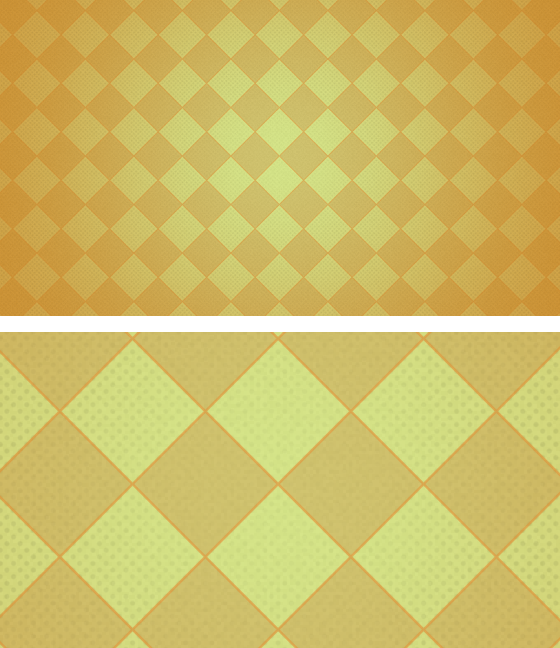
Top, the full canvas; bottom, a detail of the centre.
This pattern is drawn by a Shadertoy shader. Its source:

```glsl
// Harlequin wallpaper of gold and lime diamonds with orange seams, faint dots and a warm vignette.

const float PI = 3.14159265;

// Lengths are fractions of the canvas height
const float PERIOD = 0.1535;                // spacing of pale diamonds, both ways
const vec2 ANCHOR = vec2(-0.002, -0.0705);  // one pale diamond, from canvas centre
const float SEAM_HALF = 0.0013;
const float SEAM_OPACITY = 0.75;
const float DOTS_PER_PERIOD = 11.0;
const float DOT_RADIUS = 0.0026;
const float DOT_DEPTH = 0.07;
const float GRAIN_CELLS = 288.0;
const float GRAIN_DEPTH = 0.018;
const float VIGNETTE_RADIUS = 1.05;

const vec3 PALE_INNER = vec3(0.83, 0.89, 0.53);
const vec3 PALE_OUTER = vec3(0.81, 0.63, 0.27);
const vec3 GOLD_INNER = vec3(0.81, 0.76, 0.43);
const vec3 GOLD_OUTER = vec3(0.80, 0.575, 0.21);
const vec3 SEAM_INNER = vec3(0.88, 0.62, 0.27);
const vec3 SEAM_OUTER = vec3(0.81, 0.54, 0.18);

float hash(vec2 p) {
    vec3 q = fract(vec3(p.xyx) * 0.1031);
    q += dot(q, q.yzx + 33.33);
    return fract((q.x + q.y) * q.z);
}

// Signed distances to the two families of diagonal seams
vec2 seamDistances(vec2 p) {
    vec2 diagonal = vec2(p.x + p.y, p.x - p.y) / PERIOD;
    return asin(clamp(cos(PI * diagonal), -1.0, 1.0)) * PERIOD / (PI * sqrt(2.0));
}

// Dots on a staggered lattice aligned with the diamonds
float dotCoverage(vec2 p, float pixel) {
    float pitch = PERIOD / DOTS_PER_PERIOD;
    vec2 diagonal = vec2(p.x + p.y, p.x - p.y) / pitch;
    vec2 offset = (fract(diagonal) - 0.5) * pitch / sqrt(2.0);
    return 1.0 - smoothstep(-pixel, pixel, length(offset) - DOT_RADIUS);
}

void mainImage(out vec4 fragColor, in vec2 fragCoord) {
    float pixel = 1.0 / iResolution.y;
    vec2 uv = (fragCoord - 0.5 * iResolution.xy) * pixel;
    vec2 p = uv - ANCHOR;
    float radius = length(uv);
    float warmth = smoothstep(0.0, VIGNETTE_RADIUS, radius);

    // Alternating diamonds
    vec2 seams = seamDistances(p);
    vec2 side = clamp(2.0 * seams / pixel, -1.0, 1.0);
    float pale = 0.5 + 0.5 * side.x * side.y;
    vec3 color = mix(mix(GOLD_INNER, GOLD_OUTER, warmth),
                     mix(PALE_INNER, PALE_OUTER, warmth), pale);

    // Printed dots, weaker on gold and near the centre
    float dotStrength = DOT_DEPTH * mix(0.5, 1.0, pale) * mix(0.4, 1.0, smoothstep(0.05, 0.3, radius));
    color *= 1.0 - dotStrength * dotCoverage(p, pixel);

    // Orange seams
    float seamDistance = min(abs(seams.x), abs(seams.y));
    float seam = clamp((SEAM_HALF - seamDistance) / pixel + 0.5, 0.0, 1.0);
    color = mix(color, mix(SEAM_INNER, SEAM_OUTER, warmth), seam * SEAM_OPACITY);

    // Paper grain
    color += GRAIN_DEPTH * (hash(floor((uv + 2.0) * GRAIN_CELLS)) - 0.5);

    fragColor = vec4(color, 1.0);
}
```
